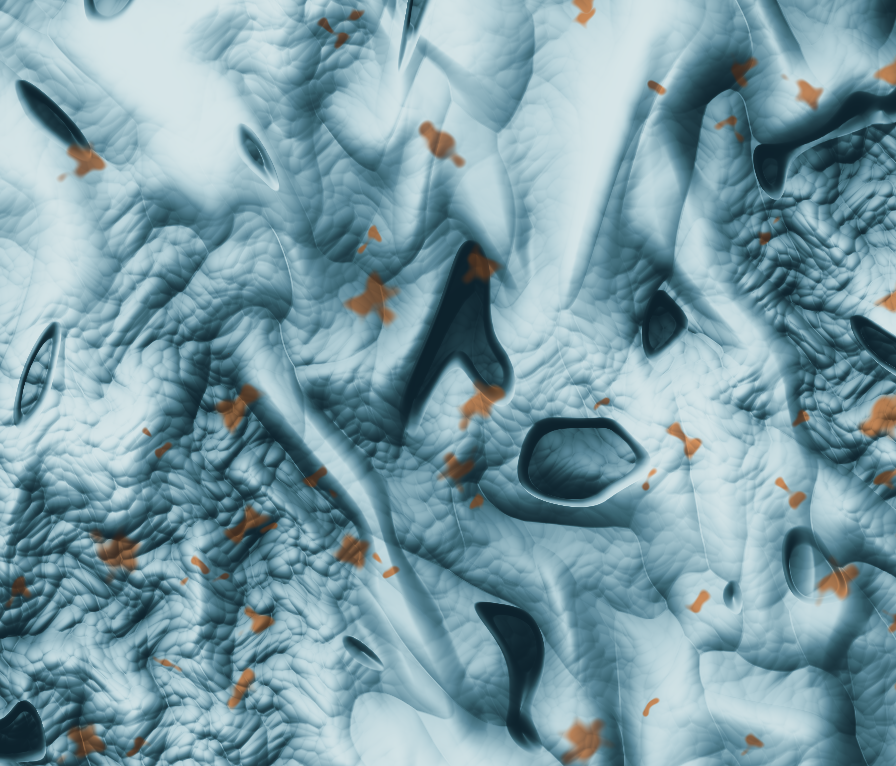
A WebGL 1 fragment shader for this texture:

```glsl
precision highp float;
// Blue ice cream close up: glossy folds, crumbly hollows, dark pits and caramel bits.

#define SCALE 4.2          // broad lumps per canvas height
#define STRETCH 0.66       // elongation of lumps along the flow
#define RELIEF 0.21        // steepness seen by the light
#define CRUMB 0.055        // height of the frosty grains
#define PIT_LEVEL 0.74     // higher means fewer pits
#define BIT_SCALE 15.0     // caramel cells per canvas height
#define BIT_SHARE 0.17     // share of cells holding caramel
#define TONE_MEAN 0.0      // overall darkness
#define TONE_SPREAD 0.95   // overall softness of contrast

uniform vec2 u_resolution;

const vec3 ABYSS = vec3(0.05, 0.13, 0.17);
const vec3 DEEP  = vec3(0.11, 0.22, 0.26);
const vec3 TEAL  = vec3(0.22, 0.39, 0.44);
const vec3 BLUE  = vec3(0.35, 0.53, 0.60);
const vec3 ICE   = vec3(0.53, 0.68, 0.73);
const vec3 MILK  = vec3(0.71, 0.82, 0.85);
const vec3 GLOSS = vec3(0.84, 0.90, 0.91);
const vec3 CARAMEL = vec3(0.76, 0.47, 0.25);
const vec3 TOFFEE  = vec3(0.36, 0.24, 0.18);

vec3 hash3(vec2 p) {
  vec3 h = fract(p.xyx * vec3(0.1031, 0.1030, 0.0973));
  h += dot(h, h.yxz + 33.33);
  return fract((h.xxy + h.yzz) * h.zyx);
}

// Cellular noise: x = soft blobs (mean 0.26), y = creased domes (mean 0.42).
vec2 cells(vec2 p) {
  vec2 base = floor(p), f = fract(p);
  float blobs = 0.0, nearest = 4.0;
  for (int j = -1; j <= 1; j++)
  for (int i = -1; i <= 1; i++) {
    vec2 o = vec2(float(i), float(j));
    vec3 r = hash3(base + o);
    vec2 d = o + r.xy - f;
    float d2 = dot(d, d);
    blobs += r.z * exp(-6.0 * d2);
    nearest = min(nearest, d2 + 0.3 * r.z);
  }
  return vec2(blobs, 1.0 - 2.0 * nearest);
}

// Coordinates aligned with the steep diagonal flow and bent by layered sines.
vec2 flow(vec2 p) {
  vec2 q = vec2(0.95 * p.x + 0.31 * p.y, STRETCH * (0.95 * p.y - 0.31 * p.x)) * SCALE;
  q += 0.30 * sin(q.yx * 1.9 + vec2(0.3, 2.1));
  q += 0.13 * sin(q.yx * 4.7 + vec2(4.0, 1.2));
  return q + 0.05 * sin(q.yx * 11.3 + vec2(1.7, 5.2));
}

// Smooth drips running down the canvas, swelling and fading along their length.
float strands(vec2 p) {
  float cover = 0.0;
  for (int i = 0; i < 3; i++) {
    float k = float(i);
    float middle = 0.40 + 0.29 * k - 0.32 * (p.y - 0.5)
                 + 0.035 * sin(8.0 * p.y + 2.3 * k) + 0.012 * sin(23.0 * p.y + k);
    float width = 0.050 + 0.017 * sin(15.0 * p.y + 1.9 * k) + 0.008 * sin(37.0 * p.y);
    float present = smoothstep(-0.5, 0.3, sin(5.0 * p.y + 2.4 * k + 0.6));
    cover = max(cover, present * smoothstep(0.0, 0.75, 1.0 - abs(p.x - middle) / width));
  }
  return cover;
}

// x = height, y = broad body height, z = grain contribution.
vec3 surface(vec2 p) {
  vec2 q = flow(p);
  float strand = strands(p);
  float body = cells(q).x + 0.5 * cells(q * 2.1 + 17.0).x;
  body = mix(body, 0.62, 0.8 * strand);
  float pit = smoothstep(0.0, 0.14, cells(q * 1.8 + 41.0).x - PIT_LEVEL);
  body -= 0.75 * pit * (1.0 - 0.8 * strand);

  float zone = sin(5.1 * p.x + 1.6 * sin(3.7 * p.y)) + sin(6.3 * p.y - 2.9 * p.x + 0.5);
  float frosty = mix(0.22, 1.0, smoothstep(-0.4, 0.9, zone)) * (1.0 - 0.75 * strand);
  vec2 g = p + 0.012 * sin(p.yx * 47.0 + q);
  float grains = cells(g * 29.0).y - 0.42 + 0.5 * (cells(g * 61.0 + 9.0).y - 0.42);
  grains *= frosty;
  float folds = cells(q * 2.7 + 5.0).y - 0.42;
  return vec3(body + 0.13 * folds + CRUMB * grains, body + 0.2 * folds, grains);
}

// Caramel pieces: x = coverage, y = random tint.
vec2 caramelBits(vec2 p) {
  p = p * BIT_SCALE + 0.10 * sin(p.yx * 190.0) + 0.13 * sin(p.yx * 83.0 + 2.0);
  vec2 base = floor(p), f = fract(p), bit = vec2(0.0);
  for (int j = -1; j <= 1; j++)
  for (int i = -1; i <= 1; i++) {
    vec2 o = vec2(float(i), float(j));
    vec3 r = hash3(base + o + 71.0), s = hash3(base + o + 133.0);
    float radius = step(r.z, BIT_SHARE) * mix(0.14, 0.46, s.x * s.x);
    float cover = 1.0 - smoothstep(0.55, 1.15, length(o + r.xy - f) / max(radius, 0.001));
    if (cover > bit.x) bit = vec2(cover, s.y);
  }
  return bit;
}

// Palette spaced by cumulative share of the area.
vec3 palette(float u) {
  vec3 c = mix(ABYSS, DEEP, clamp(u / 0.035, 0.0, 1.0));
  c = mix(c, TEAL, clamp((u - 0.035) / 0.09, 0.0, 1.0));
  c = mix(c, BLUE, clamp((u - 0.125) / 0.145, 0.0, 1.0));
  c = mix(c, ICE, clamp((u - 0.27) / 0.215, 0.0, 1.0));
  c = mix(c, MILK, clamp((u - 0.485) / 0.295, 0.0, 1.0));
  return mix(c, GLOSS, clamp((u - 0.78) / 0.22, 0.0, 1.0));
}

void main() {
  vec2 p = gl_FragCoord.xy / u_resolution.y;
  const float e = 0.003;
  vec3 s = surface(p);
  vec2 slope = vec2(surface(p + vec2(e, 0.0)).x, surface(p + vec2(0.0, e)).x) - s.x;
  vec3 normal = normalize(vec3(-slope * RELIEF / e, 1.0));
  float light = dot(normal, normalize(vec3(-0.35, 0.60, 0.72)));

  // Height and light form a tone, spread evenly over the palette.
  float tone = 2.7 * (s.y - 0.38) + 1.7 * (light - 0.47) + 0.55 * s.z;
  float u = 1.0 / (1.0 + exp(-1.7 * (tone - TONE_MEAN) / TONE_SPREAD));
  vec3 color = palette(u);

  vec2 bit = caramelBits(p);
  vec3 candy = mix(TOFFEE, CARAMEL, clamp(0.2 + 0.5 * bit.y + 0.6 * light, 0.0, 1.0));
  color = mix(color, candy * (0.6 + 0.5 * u), 0.85 * bit.x);
  gl_FragColor = vec4(color, 1.0);
}
```
